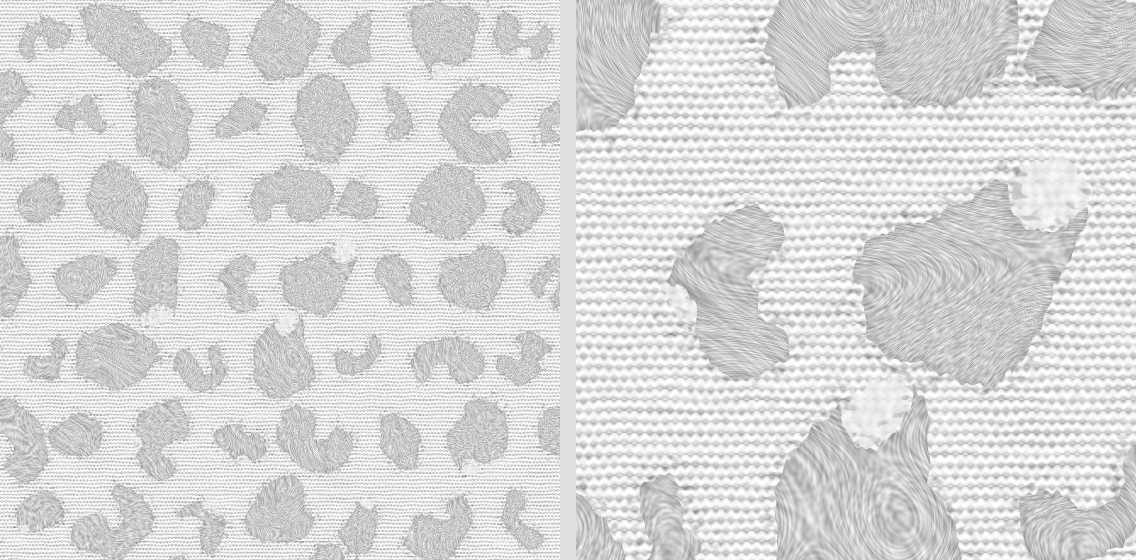
Left: the whole. Right: its middle third, enlarged.
Write a WebGL 1 fragment shader that draws this pattern.

```glsl
precision highp float;
// Woven pale cloth with grey, fringed animal spots: blobs, beans and open rings.

uniform vec2 u_resolution;

#define CELLS 7.0          // spots across the canvas
#define BIG_SPOT 0.069     // radius of every other spot
#define SMALL_SPOT 0.046
#define JITTER 0.020       // scatter of spot centres
#define WARP 0.022         // irregularity of outlines
#define FRINGE 0.008       // raggedness of edges
#define ROWS 154.0         // weave rows
#define STITCHES 165.0     // stitches along a row
#define CLOTH 0.985
#define THREAD 0.21        // darkness of the row lines
#define FUR 0.79
#define FUR_CONTRAST 0.21

const float TAU = 6.2831853;

vec2 hash2(vec2 p) {
  vec3 q = fract(p.xyx * vec3(0.1031, 0.1030, 0.0973));
  q += dot(q, q.yzx + 33.33);
  return fract((q.xx + q.yz) * q.zy);
}

vec2 gradient(vec2 cell) {
  float a = TAU * hash2(cell + 71.0).x;
  return vec2(cos(a), sin(a));
}

float noise(vec2 p) {
  vec2 i = floor(p), f = p - i;
  vec2 u = f * f * f * (f * (f * 6.0 - 15.0) + 10.0);
  vec2 e = vec2(1.0, 0.0);
  float low = mix(dot(gradient(i), f), dot(gradient(i + e), f - e), u.x);
  float high = mix(dot(gradient(i + e.yx), f - e.yx),
                   dot(gradient(i + 1.0), f - 1.0), u.x);
  return mix(low, high, u.y);
}

vec2 rotate(vec2 p, float a) {
  float c = cos(a), s = sin(a);
  return vec2(c * p.x - s * p.y, s * p.x + c * p.y);
}

// Egg-shaped blob, stretched along x and narrower at one end.
float blob(vec2 p, float size, vec2 h) {
  float stretch = mix(1.0, 1.32, h.x);
  p.y *= 1.0 + 0.4 * h.y * p.x / size;
  return length(p * vec2(1.0 / stretch, stretch)) - 0.87 * size;
}

// Tapering arc, from short bean to nearly closed ring.
float hook(vec2 p, float size, vec2 h) {
  float reach = mix(1.0, 2.2, h.x);
  float radius = 0.66 * size;
  p.x += radius * mix(0.5, 0.0, h.x);
  float a = clamp(atan(p.y, p.x), -reach, reach);
  float thickness = size * (0.39 - 0.17 * h.y * a / reach);
  return length(p - radius * vec2(cos(a), sin(a))) - thickness;
}

// x: distance to the grey spots, y: distance to bare patches cut from them.
vec2 spots(vec2 p) {
  vec2 nearest = vec2(1.0);
  float baseRow = floor(p.y * CELLS);
  for (int j = -1; j <= 1; j++) {
    float row = baseRow + float(j);
    float stagger = 0.5 * mod(row, 2.0);
    float baseColumn = floor(p.x * CELLS + stagger);
    for (int i = -1; i <= 1; i++) {
      vec2 cell = vec2(baseColumn + float(i), row);
      vec2 place = hash2(cell + 11.0), kind = hash2(cell + 37.0);
      vec2 form = hash2(cell + 53.0);
      vec2 centre = (cell + 0.5 - vec2(stagger, 0.0)) / CELLS;
      vec2 q = p - centre - JITTER * (place - 0.5);
      float size = mix(SMALL_SPOT, BIG_SPOT, mod(cell.x + cell.y, 2.0));
      size *= 0.92 + 0.16 * place.x;
      q = rotate(q, TAU * kind.y);
      float d = kind.x < 0.5 ? blob(q, size, form) : hook(q, size, form);
      float bite = 1.0;
      if (fract(kind.x * 7.0) > 0.78)
        bite = length(q - size * vec2(0.95, 0.2)) - 0.4 * size;
      nearest = min(nearest, vec2(max(d, -bite), max(d, bite)));
    }
  }
  return nearest;
}

// Rows of scalloped thread lines on pale cloth.
float weave(vec2 p) {
  float scallop = sin(TAU * STITCHES * p.x + 3.1416 * floor(p.y * ROWS));
  float y = p.y * ROWS + 0.12 * scallop + 0.3 * noise(p * vec2(40.0, 60.0));
  float line = pow(0.5 + 0.5 * cos(TAU * y), 1.4);
  float strength = 0.95 + 0.25 * scallop + 0.6 * noise(p * vec2(14.0, ROWS));
  return CLOTH - THREAD * line * strength + 0.07 * noise(p * 210.0);
}

// Short crossing strokes of pile.
float fur(vec2 p) {
  float lean = 0.6 + 0.8 * noise(p * 9.0);
  float strokes = noise(rotate(p, lean) * vec2(250.0, 95.0));
  strokes += 0.75 * noise(rotate(p, -lean) * vec2(270.0, 120.0) + 40.0);
  return FUR + FUR_CONTRAST * strokes;
}

void main() {
  vec2 p = gl_FragCoord.xy / min(u_resolution.x, u_resolution.y);
  float pixel = 1.0 / min(u_resolution.x, u_resolution.y);

  // Ragged outlines
  vec2 warp = vec2(noise(p * 17.0), noise(p * 17.0 + 30.0));
  vec2 d = spots(p + WARP * warp);
  float hairs = noise(p * vec2(210.0, 70.0));
  d += FRINGE * (0.55 * hairs + 0.6 * noise(p * 75.0 + 9.0));

  // Cloth with bare patches and loose dashes around each spot
  float shade = weave(p);
  float bare = 1.0 - smoothstep(-pixel, pixel, d.y);
  shade = mix(shade, 0.93 + 0.1 * hairs, 0.8 * bare);
  float dashes = smoothstep(0.05, 0.35, noise(p * vec2(120.0, 230.0)));
  shade -= 0.16 * dashes * exp(-pow((d.x - 0.005) / 0.005, 2.0));

  // Spots with a darker rim
  float pile = fur(p) - 0.07 * smoothstep(-0.007, 0.0, d.x);
  shade = mix(shade, pile, 1.0 - smoothstep(-pixel, pixel, d.x));
  gl_FragColor = vec4(vec3(clamp(shade, 0.0, 1.0)), 1.0);
}
```
